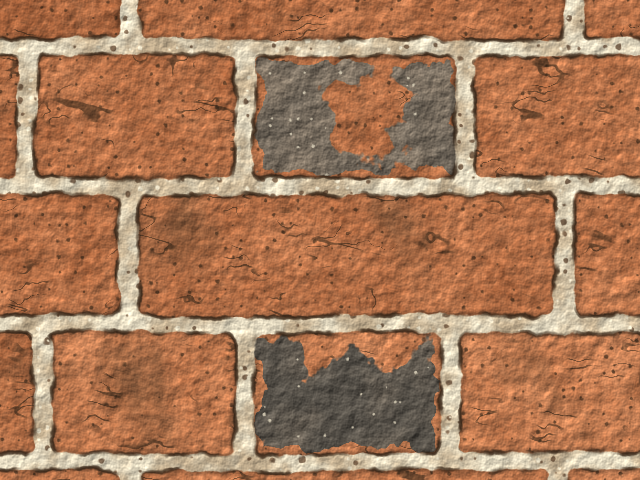
Give the GLSL for this texture, as a WebGL 1 fragment shader.

```glsl
precision highp float;
// Weathered brick wall: courses of long stretchers alternate with courses of short headers.
// Rounded-box distances, warped by gradient noise, part brick from lime mortar;
// noise relief, pits, cracks, soot and a peeling burnt skin add the wear.

uniform vec2 u_resolution;

const float COURSE = 0.288;      // course height, canvas height = 1
const float FIRST_BED = 0.099;   // first mortar bed below the top
const vec2 HALF_JOINT = vec2(0.0205, 0.0175);

const vec3 BRICK_LIGHT = vec3(0.80, 0.52, 0.35);
const vec3 BRICK_SHADE = vec3(0.61, 0.36, 0.22);
const vec3 MORTAR_LIGHT = vec3(0.90, 0.86, 0.76);
const vec3 MORTAR_SHADE = vec3(0.75, 0.67, 0.55);
const vec3 BURNT_GREY = vec3(0.50, 0.45, 0.39);
const vec3 BURNT_BLACK = vec3(0.33, 0.31, 0.28);
const vec3 SOOT = vec3(0.35, 0.25, 0.17);
const vec3 CREVICE = vec3(0.24, 0.17, 0.11);

vec2 hash2(vec2 p) {
  vec3 q = fract(p.xyx * vec3(0.1031, 0.1030, 0.0973));
  q += dot(q, q.yzx + 33.33);
  return fract((q.xx + q.yz) * q.zy);
}

float corner(vec2 cell, vec2 offset) {
  return dot(hash2(cell) * 2.0 - 1.0, offset);
}

float gradientNoise(vec2 p) {
  vec2 i = floor(p), f = fract(p);
  vec2 u = f * f * f * (f * (f * 6.0 - 15.0) + 10.0);
  vec2 e = vec2(1.0, 0.0);
  float a = mix(corner(i, f), corner(i + e, f - e), u.x);
  float b = mix(corner(i + e.yx, f - e.yx), corner(i + 1.0, f - 1.0), u.x);
  return 1.4 * mix(a, b, u.y);
}

float fbm(vec2 p) {
  float sum = 0.0, amp = 0.5;
  for (int k = 0; k < 4; k++) {
    sum += amp * gradientNoise(p);
    p = p * 2.03 + 7.3;
    amp *= 0.5;
  }
  return sum;
}

// Height difference toward a light at the upper left.
float relief(vec2 p, float scale) {
  return fbm(p * scale) - fbm((p + vec2(-0.0018, -0.0026)) * scale);
}

// Irregular dots, at most one per cell.
float spots(vec2 p, float scale, float chance, float pixel) {
  vec2 g = p * scale, id = floor(g), r = hash2(id);
  vec2 centre = 0.3 + 0.4 * hash2(id + 17.0);
  float d = length(fract(g) - centre) + 0.12 * gradientNoise(g * 3.0);
  float radius = mix(0.08, 0.25, r.x), w = pixel * scale;
  return step(r.y, chance) * (1.0 - smoothstep(radius - w, radius + w, d));
}

float roundedBox(vec2 p, vec2 halfSize, float radius) {
  vec2 q = abs(p) - halfSize + radius;
  return length(max(q, 0.0)) + min(max(q.x, q.y), 0.0) - radius;
}

vec3 mortarColor(vec2 p, float light, float pixel) {
  vec3 col = mix(MORTAR_SHADE, MORTAR_LIGHT, smoothstep(-0.3, 0.25, fbm(p * 14.0)));
  col = mix(col, SOOT, 0.75 * spots(p, 36.0, 0.28, pixel));
  col = mix(col, MORTAR_LIGHT, spots(p + 3.7, 48.0, 0.3, pixel));
  return col * (1.0 + 1.5 * light);
}

vec3 brickColor(vec2 p, float tone, float light, float pixel) {
  float mottling = fbm(p * 9.0) + 0.5 * gradientNoise(p * 75.0);
  vec3 col = mix(BRICK_SHADE, BRICK_LIGHT, clamp(tone + 0.75 * mottling, 0.0, 1.1));
  // Smoky stains, then broken cracks along the clay layers.
  col = mix(col, SOOT, 0.6 * smoothstep(0.12, 0.5, fbm(p * vec2(4.5, 3.0) + 5.1)));
  float layer = gradientNoise(p * vec2(9.0, 34.0) + 2.0 * fbm(p * 8.0));
  float crack = 1.0 - smoothstep(0.02, 0.07, abs(layer));
  col = mix(col, CREVICE, 0.65 * crack * smoothstep(0.12, 0.35, gradientNoise(p * 11.0 + 9.0)));
  col = mix(col, CREVICE, 0.7 * spots(p + 1.3, 58.0, 0.13, pixel));
  return col * (1.0 + 1.9 * light);
}

// Coverage of the burnt skin: it peels from one patch and along the brick's rim.
float burntSkin(vec2 p, vec2 local, float edge, float lower) {
  vec2 patchCentre = vec2(0.08, -1.15 * lower);
  vec2 patchSize = mix(vec2(0.4, 0.68), vec2(1.2, 0.58), lower);
  float ragged = fbm(p * 13.0);
  float peel = length((local - patchCentre) / patchSize) - 1.0 + 1.5 * ragged;
  float rim = -edge / 0.022 - 0.55 + 2.6 * ragged;
  return smoothstep(-0.06, 0.06, min(peel, rim));
}

void main() {
  float pixel = 1.0 / u_resolution.y;
  vec2 p = gl_FragCoord.xy * pixel;
  p.y = 1.0 - p.y;

  // Sagging courses and chipped outlines.
  vec2 sway = vec2(gradientNoise(p * 3.0), gradientNoise(p * 3.0 + 31.0)) * 0.010;
  vec2 chips = vec2(fbm(p * 22.0), fbm(p * 22.0 + 13.0)) * 0.014;
  vec2 wall = p + sway + chips;

  // Find the course, then the brick inside it.
  float row = floor((wall.y - FIRST_BED) / COURSE);
  float stretcher = mod(row, 2.0);
  float brickPitch = mix(0.457 - 0.016 * row, 0.918 - 0.010 * row, stretcher);
  float start = mix(0.0556 + 0.0155 * row, 0.271, stretcher);
  float column = floor((wall.x - start) / brickPitch);
  vec2 size = vec2(brickPitch, COURSE);
  vec2 centre = vec2(start, FIRST_BED) + (vec2(column, row) + 0.5) * size;
  vec2 halfSize = 0.5 * size - HALF_JOINT;
  vec2 local = (wall - centre) / halfSize;
  float edge = roundedBox(wall - centre, halfSize, 0.016);

  // Fired clay, tinted brick by brick; every fourth header is burnt.
  float light = relief(p, 26.0);
  float tone = 0.34 + 0.12 * (column + 0.5 * row) + 0.2 * hash2(vec2(column, row) + 5.0).x;
  vec3 brick = brickColor(p, tone, light, pixel);
  float lower = mod(row * 0.5, 2.0);
  float burnt = (1.0 - stretcher) * step(abs(mod(column, 4.0) - 1.0), 0.1);
  vec3 skin = mix(BURNT_GREY, BURNT_BLACK, clamp(0.25 + 0.6 * lower + fbm(p * 9.0), 0.0, 1.0));
  skin = mix(skin * (1.0 + 2.4 * light), MORTAR_LIGHT, 0.8 * spots(p, 70.0, 0.06, pixel));
  brick = mix(brick, skin, burnt * burntSkin(p, local, edge, lower));

  // Join brick and mortar, with a broken dark crevice between them.
  float cover = 1.0 - smoothstep(-pixel, pixel, edge);
  vec3 col = mix(mortarColor(p, light, pixel), brick, cover);
  float gap = 1.0 - smoothstep(0.0015, 0.0045 + pixel, abs(edge));
  col = mix(col, CREVICE, gap * smoothstep(-0.25, 0.2, gradientNoise(p * 17.0)) * 0.85);
  col *= 1.0 - 0.18 * smoothstep(-0.014, 0.0, edge) * cover;
  gl_FragColor = vec4(clamp(col, 0.0, 1.0), 1.0);
}
```
